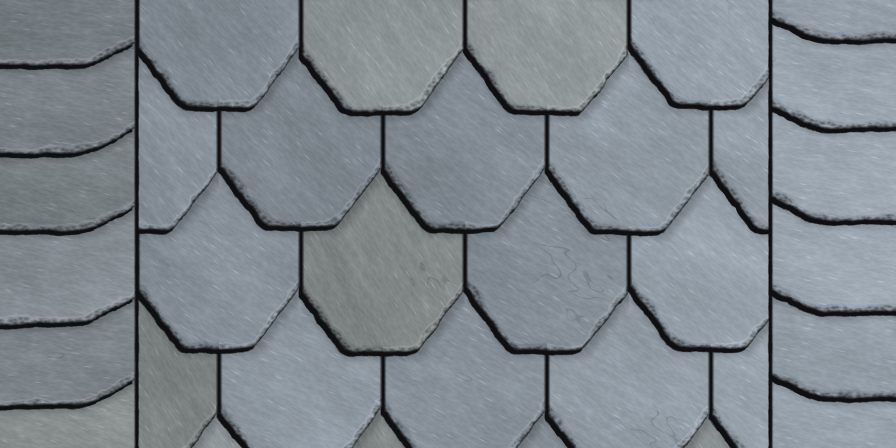
Write a Shadertoy shader that draws this texture.

```glsl
// Slate cladding: a central field of chamfered slates between two side strips.
// Courses are composited from the lowest up, each casting a hard shadow to the
// lower left; stretched cellular noise and layered sines give grain and wear.

// Layout, in units of canvas height
const float LEFT_SEAM = 0.306, RIGHT_SEAM = 1.719, SEAM_WIDTH = 0.0045;
const float SLATE_WIDTH = 0.366, GAP = 0.0028;
const vec2 FIELD_COURSE = vec2(0.270, 0.217);  // pitch, bottom of course 0
const vec2 LEFT_COURSE = vec2(0.193, 0.091);
const vec2 RIGHT_COURSE = vec2(0.201, 0.102);
const vec2 FIELD_CHAMFER = vec2(0.104, 0.138); // run, rise
const vec2 STRIP_CHAMFER = vec2(0.110, 0.055);
const float JITTER = 0.022, TILT = 0.07, RIM_WIDTH = 0.015;
const vec2 SHADOW_SHIFT = vec2(0.008, 0.0095);
// Colours
const vec3 SHADOW_COLOR = vec3(0.06, 0.06, 0.065);
const vec3 SLATE_DARK = vec3(0.35, 0.38, 0.40);
const vec3 SLATE_LIGHT = vec3(0.61, 0.65, 0.69);
const vec3 OLIVE_TINT = vec3(1.03, 1.01, 0.95);

struct Slate {
    float dist, edge, side; // outline distance, lower edge distance, half (-1 or 1)
    vec2 id;
};

vec2 hash2(vec2 p) {
    vec3 q = fract(p.xyx * vec3(0.1031, 0.1030, 0.0973));
    q += dot(q, q.yzx + 33.33);
    return fract((q.xx + q.yz) * q.zy);
}

// Cellular noise: distance to the nearest point, and that cell's random value
vec2 cellular(vec2 p) {
    vec2 cell = floor(p), nearest = vec2(9.0, 0.0);
    for (int i = 0; i < 9; i++) {
        vec2 c = cell + vec2(i % 3 - 1, i / 3 - 1);
        vec2 r = hash2(c);
        float d = length(c + r - p);
        if (d < nearest.x) nearest = vec2(d, fract(r.x * 7.0 + r.y * 13.0));
    }
    return nearest;
}

// Layered, mutually warped sines, roughly -1 to 1
float waves(vec2 p) {
    float sum = 0.0, amp = 0.5;
    for (int i = 0; i < 4; i++) {
        sum += amp * sin(p.x + 1.7 * sin(p.y)) * cos(0.8 * p.y - p.x * 0.4);
        p = mat2(1.6, 1.2, -1.2, 1.6) * p + 2.3;
        amp *= 0.6;
    }
    return sum;
}

// Slate of one course; zone is -1, 0, 1 for left strip, field, right strip
Slate slateAt(vec2 p, float row, int zone, vec2 course) {
    float column = 0.0, inset = zone < 0 ? LEFT_SEAM - p.x : p.x - RIGHT_SEAM;
    float along = inset, side = -float(zone);
    if (zone == 0) {
        float x = (p.x - LEFT_SEAM) / SLATE_WIDTH - 0.5 * mod(row, 2.0);
        column = floor(x);
        along = (x - column - 0.5) * SLATE_WIDTH;
        inset = 0.5 * SLATE_WIDTH - abs(along);
        side = sign(along);
    }
    vec2 id = vec2(column + 20.0 * float(zone) + 50.0, row + 30.0);
    vec2 r = hash2(id) - 0.5;
    float height = p.y - course.y - row * course.x - JITTER * r.x - TILT * r.y * along;
    height += 0.003 * waves(p * 45.0 + id);
    vec2 chamfer = zone == 0 ? FIELD_CHAMFER : STRIP_CHAMFER;
    float corner = (chamfer.x * chamfer.y - dot(chamfer.yx, vec2(inset, height))) / length(chamfer);
    corner += 0.003 * waves(p.yx * 60.0 + id);
    float blend = max(0.016 - abs(corner + height), 0.0);
    float edge = max(-height, corner) + blend * blend / 0.064;
    return Slate(max(edge, GAP - inset), edge, side, id);
}

vec3 slateColor(vec2 p, Slate s, int zone) {
    vec2 r = hash2(s.id + 7.0);
    float angle = zone == 0 ? 0.4 + 0.6 * r.x : 0.05 + 0.3 * r.x;
    vec2 q = mat2(cos(angle), sin(angle), -sin(angle), cos(angle)) * p + r * 9.0;
    // Grain, clouding, pale scratches and faint cleavage ledges
    float grain = cellular(q * vec2(14.0, 75.0)).x + cellular(q * vec2(60.0, 190.0)).x - 0.95;
    vec2 fleck = cellular(q * vec2(17.0, 100.0));
    float scratch = (1.0 - smoothstep(0.05, 0.24, fleck.x)) * step(0.82, fleck.y);
    float ledge = 1.0 - smoothstep(0.0, 0.025, abs(waves(q * vec2(5.0, 17.0) + 4.0) - 0.3));
    ledge *= smoothstep(0.1, 0.5, waves(q * 6.0 + 8.0));
    float tone = 0.72 + 0.30 * (r.y - 0.5) + 0.23 * (p.x - 1.0) + 0.18 * grain
               + 0.13 * waves(q * vec2(7.0, 13.0)) + 0.24 * scratch - 0.25 * ledge;
    vec3 color = mix(SLATE_DARK, SLATE_LIGHT, tone);
    color *= mix(vec3(1.0), OLIVE_TINT, smoothstep(0.65, 1.0, r.x) + (zone < 0 ? 0.3 : 0.0));
    // Chipped rim: rough and dark, paler towards the lit side
    float chips = cellular(p * vec2(75.0, 110.0)).x;
    float rim = s.edge + RIM_WIDTH * (0.65 + 0.6 * waves(p * 28.0 + s.id));
    color *= mix(1.0, 0.60 + 0.50 * chips + 0.09 * s.side, smoothstep(-0.003, 0.003, rim));
    color += 0.05 * s.side * (1.0 - smoothstep(0.0, 0.004, abs(rim + 0.003)));
    return color * mix(0.42, 1.0, smoothstep(0.0, 0.006, -s.dist));
}

void mainImage(out vec4 fragColor, in vec2 fragCoord) {
    vec2 p = fragCoord / iResolution.xy * vec2(2.0, 1.0);
    float aa = 0.8 / iResolution.y;
    int zone = p.x < LEFT_SEAM ? -1 : (p.x > RIGHT_SEAM ? 1 : 0);
    vec2 course = zone < 0 ? LEFT_COURSE : (zone > 0 ? RIGHT_COURSE : FIELD_COURSE);
    float firstRow = floor((p.y - course.y) / course.x) - 1.0;
    // Each higher course shades, then covers, the one beneath it
    vec3 color = SHADOW_COLOR;
    for (int i = 0; i < 3; i++) {
        float row = firstRow + float(i);
        Slate s = slateAt(p, row, zone, course);
        float shade = slateAt(p + SHADOW_SHIFT, row, zone, course).dist;
        color *= mix(0.8, 1.0, smoothstep(0.0, 0.03, s.dist));
        color = mix(SHADOW_COLOR, color, smoothstep(-0.002, 0.002, shade));
        if (s.dist < aa) color = mix(slateColor(p, s, zone), color, smoothstep(-aa, aa, s.dist));
    }
    // Dark seams between the field and the strips
    float seam = min(abs(p.x - LEFT_SEAM), abs(p.x - RIGHT_SEAM)) + 0.0015 * waves(p.yy * 30.0);
    color = mix(SHADOW_COLOR, color, smoothstep(0.3, 1.3, seam / SEAM_WIDTH));
    fragColor = vec4(clamp(color, 0.0, 1.0), 1.0);
}
```
